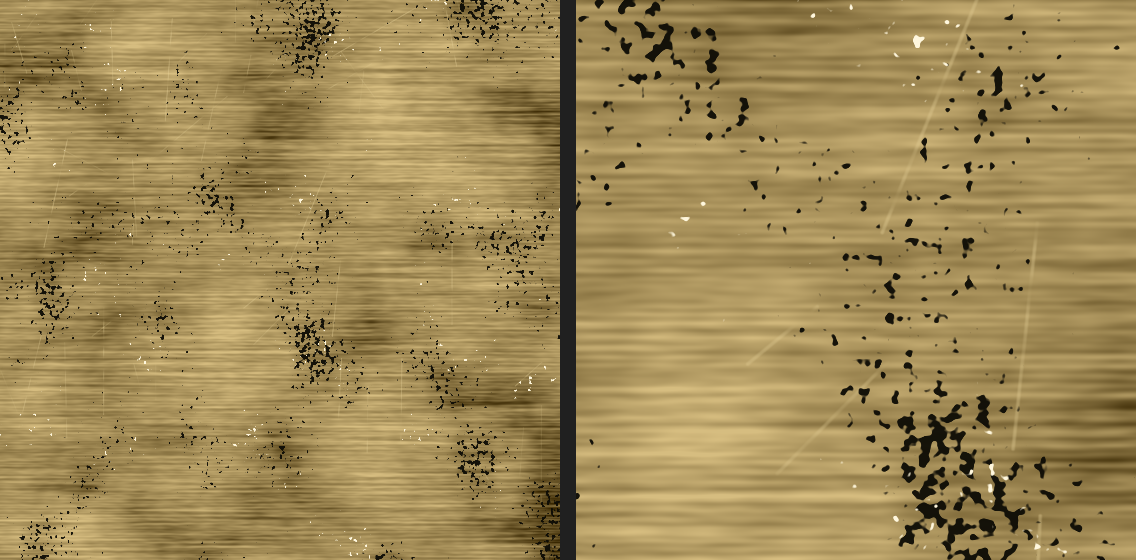
Left: the whole. Right: its middle third, enlarged.
A three.js fragment shader for this texture:

```glsl
varying vec2 vUv;

float hash(vec2 p) {
  vec3 q = fract(p.xyx * vec3(0.1031, 0.1030, 0.0973));
  q += dot(q, q.yzx + 33.33);
  return fract((q.x + q.y) * q.z);
}

float cornerSlope(vec2 cell, vec2 offset) {
  float angle = 6.2832 * hash(cell);
  return dot(vec2(cos(angle), sin(angle)), offset);
}

float gradientNoise(vec2 p) {
  vec2 i = floor(p), f = fract(p);
  vec2 u = f * f * f * (f * (f * 6.0 - 15.0) + 10.0);
  vec2 e = vec2(1.0, 0.0);
  return mix(mix(cornerSlope(i, f), cornerSlope(i + e, f - e), u.x),
             mix(cornerSlope(i + e.yx, f - e.yx), cornerSlope(i + e.xx, f - e.xx), u.x), u.y);
}

float fbm(vec2 p) {
  float sum = 0.0, gain = 1.0;
  for (int i = 0; i < 4; i++) {
    sum += gain * gradientNoise(p);
    p = mat2(1.6, 1.2, -1.2, 1.6) * p + 17.3;
    gain *= 0.5;
  }
  return sum;
}

// Ragged flecks that thicken where the cluster value is high
float flecks(vec2 p, float cluster, float threshold) {
  float grain = gradientNoise(p * 112.0) + 0.55 * gradientNoise(p * 227.0 + 31.7);
  return smoothstep(threshold - 0.07, threshold + 0.07, grain + 0.9 * cluster);
}

float segmentDistance(vec2 p, vec2 a, vec2 b) {
  vec2 ab = b - a;
  return length(p - a - ab * clamp(dot(p - a, ab) / dot(ab, ab), 0.0, 1.0));
}

// Faint hairline scratches, mostly steep
float scratches(vec2 p) {
  float sum = 0.0;
  for (int i = 0; i < 44; i++) {
    float id = float(i);
    vec2 start = vec2(hash(vec2(id, 3.0)), hash(vec2(id, 11.0)));
    float spread = hash(vec2(id, 23.0)) - 0.5;
    float angle = 1.57 + 9.0 * spread * spread * spread;
    float reach = mix(0.03, 0.2, hash(vec2(id, 37.0)));
    float d = segmentDistance(p, start, start + reach * vec2(cos(angle), sin(angle)));
    sum += mix(0.1, 0.4, hash(vec2(id, 51.0))) * (1.0 - smoothstep(0.0002, 0.0018, d));
  }
  return min(sum, 0.6) * smoothstep(-0.4, 0.3, gradientNoise(p * 45.0));
}

void main() {
  vec2 p = vUv;
  float grimeCluster = fbm(p * vec2(6.5, 4.5) + 41.0);
  float chipCluster = fbm(p * 7.0 + 83.0);

  // Broad tarnish
  float clouds = fbm(p * vec2(3.6, 5.0) + 7.0);
  float tarnish = smoothstep(0.05, 0.6, -clouds);
  float tone = 0.1 + 2.3 * clouds - 0.9 * tarnish - 0.6 * smoothstep(0.1, 0.6, grimeCluster);

  // Horizontal brushing, stronger in the tarnish
  float brushing = 1.7 * gradientNoise(p * vec2(5.0, 233.0) + 5.0)
                 + 1.1 * gradientNoise(p * vec2(3.0, 107.0) + 61.0)
                 + 0.7 * gradientNoise(p * vec2(40.0, 241.0) + 19.0);
  tone += brushing * (1.0 + 0.8 * tarnish);

  vec3 brass = vec3(0.64, 0.55, 0.34) + clamp(tone, -4.2, 2.0) * vec3(0.10, 0.095, 0.08);
  vec3 grime = vec3(0.05, 0.045, 0.02);
  vec3 bareMetal = vec3(1.0, 0.97, 0.87);

  // Wear on top
  vec3 color = mix(brass, vec3(0.9, 0.82, 0.6), scratches(p));
  color = mix(color, grime, 0.95 * flecks(p, grimeCluster, 0.66));
  color = mix(color, bareMetal, flecks(p + 2.37, chipCluster, 0.93));
  gl_FragColor = vec4(max(color, 0.0), 1.0);
}
```
